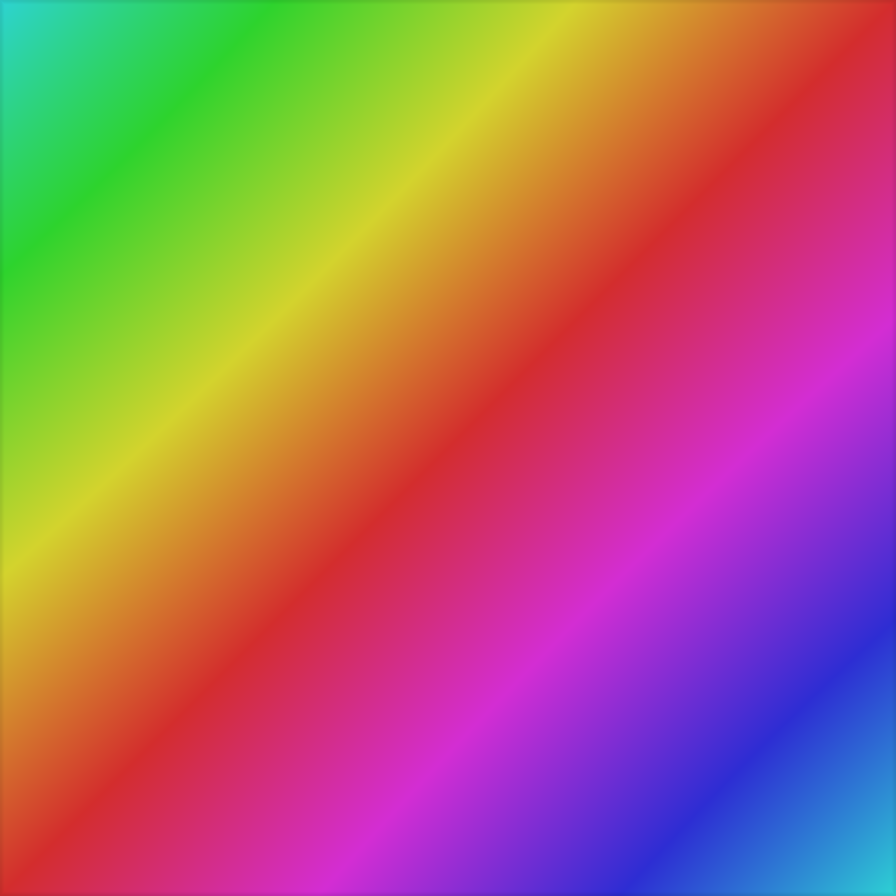
A Shadertoy shader for this background:

```glsl
// Diagonal rainbow: hue sweeps from corner to corner with gently bowed bands.
#define COLOR_LOW 0.178
#define COLOR_HIGH 0.828
#define HUE_TURNS 0.5
#define SIDE_BOW 0.12
#define AXIS_BOW 0.10
#define BORDER_WIDTH 0.006
#define BORDER_SHADE 0.08

// Fully saturated colour of a hue given in turns
vec3 hueColor(float hue) {
    vec3 wheel = abs(fract(hue + vec3(0.0, 2.0, 1.0) / 3.0) * 6.0 - 3.0);
    return clamp(wheel - 1.0, 0.0, 1.0);
}

void mainImage(out vec4 fragColor, in vec2 fragCoord) {
    vec2 uv = fragCoord / iResolution.xy;

    // Position across the bands and along them, each from -1 to 1
    float across = uv.x - uv.y;
    float along = uv.x + uv.y - 1.0;

    // Bow the bands toward the centre, keeping the corners fixed
    float across2 = across * across;
    float bow = SIDE_BOW * along * along + AXIS_BOW * across2 * (1.0 - across2);
    float phase = across * (1.0 - bow);

    vec3 color = mix(vec3(COLOR_LOW), vec3(COLOR_HIGH), hueColor(-HUE_TURNS * phase));

    // Thin soft shade along the border
    vec2 inset = min(uv, 1.0 - uv);
    float border = 1.0 - smoothstep(0.0, BORDER_WIDTH, min(inset.x, inset.y));
    color *= 1.0 - BORDER_SHADE * border;

    fragColor = vec4(color, 1.0);
}
```
